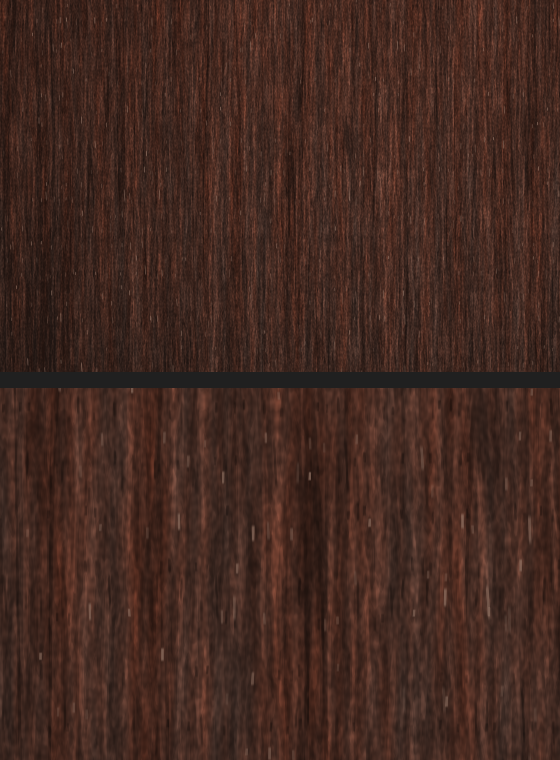
Top: the whole. Bottom: its middle third, enlarged.
Reproduce this texture procedurally as a Shadertoy shader.

```glsl
vec2 hash2(vec2 p) {
    vec3 q = fract(p.xyx * vec3(0.1031, 0.1030, 0.0973));
    q += dot(q, q.yzx + 33.33);
    return fract((q.xx + q.yz) * q.zy);
}

vec2 gradientAt(vec2 cell) {
    float angle = 6.2832 * hash2(cell).x;
    return vec2(cos(angle), sin(angle));
}

float gradientNoise(vec2 p) {
    vec2 i = floor(p), f = fract(p), e = vec2(1.0, 0.0);
    vec2 s = f * f * f * (f * (f * 6.0 - 15.0) + 10.0);
    float low = mix(dot(gradientAt(i), f), dot(gradientAt(i + e), f - e), s.x);
    float high = mix(dot(gradientAt(i + e.yx), f - e.yx), dot(gradientAt(i + 1.0), f - 1.0), s.x);
    return mix(low, high, s.y);
}

// One thin, slightly tilted dash in a random share of the cells
float dashes(vec2 p, vec2 cells, float share, float halfWidth, float soft) {
    vec2 id = floor(p * cells);
    vec2 place = hash2(id + 17.0), kind = hash2(id + 71.0);
    vec2 d = (fract(p * cells) - mix(vec2(0.3), vec2(0.7), place)) / cells;
    d.x += d.y * (kind.y - 0.5) * 0.13;
    float halfLength = mix(0.08, 0.29, place.x * kind.y) / cells.y;
    float across = 1.0 - smoothstep(halfWidth - 0.5 * soft, halfWidth + 0.5 * soft, abs(d.x));
    float along = 1.0 - smoothstep(0.6 * halfLength, halfLength + soft, abs(d.y));
    return across * along * step(kind.x, share) * mix(0.3, 1.0, place.y * place.y);
}

void mainImage(out vec4 fragColor, in vec2 fragCoord) {
    vec2 uv = fragCoord / iResolution.y;
    float soft = 1.0 / iResolution.y;

    // Nearly straight grain with a slight sway
    vec2 p = uv;
    p.x += 0.003 * gradientNoise(uv * vec2(4.0, 1.8));

    // Soft light, strongest right of centre and above the middle
    vec2 fromLight = uv - vec2(1.04, 0.68);
    float tone = 0.14 - 0.46 * dot(fromLight * fromLight, vec2(0.65, 0.7));

    // Long bands and streaks
    tone += 0.18 * gradientNoise(p * vec2(15.0, 0.5) + 3.7);
    tone += 0.28 * gradientNoise(p * vec2(47.0, 1.1) + 11.3);
    tone += 0.30 * gradientNoise(p * vec2(101.0, 2.4) + 23.1);

    // Crisp fibres and short grit
    float fibre = gradientNoise(p * vec2(150.0, 9.0) + 41.9);
    tone += 0.20 * smoothstep(0.12, 0.26, fibre) - 0.15 * smoothstep(0.10, 0.24, -fibre);
    float grit = gradientNoise(p * vec2(215.0, 40.0) + 67.3);
    tone += 0.14 * smoothstep(0.10, 0.24, grit) - 0.12 * smoothstep(0.12, 0.26, -grit);
    tone += 0.32 * gradientNoise(p * vec2(260.0, 130.0) + 29.5);

    // Long dark veins, thin and broken into patches
    float vein = abs(gradientNoise(p * vec2(34.0, 0.8) + 83.0));
    float veinPatch = smoothstep(-0.05, 0.2, gradientNoise(p * vec2(12.0, 2.4) + 57.0));
    tone -= 0.28 * (1.0 - smoothstep(0.03, 0.06, vein)) * veinPatch;

    // Dark pores, short and long
    tone -= 0.36 * dashes(p, vec2(120.0, 21.0), 0.55, 0.0011, soft);
    tone -= 0.36 * dashes(p + 2.7, vec2(95.0, 9.0), 0.6, 0.0010, soft);

    // Brown wood, shifting between red and grey
    vec3 wood = vec3(0.246, 0.150, 0.119) * exp(clamp(tone, -0.65, 0.75));
    float redness = gradientNoise(p * vec2(32.0, 1.2) + 91.0)
                  + 0.8 * gradientNoise(p * vec2(110.0, 9.0) + 5.0)
                  + 0.4 * (uv.y - 0.5);
    wood *= 1.0 + vec3(0.07, -0.11, -0.21) * redness;

    // Sparse pale flecks
    float fleck = dashes(p, vec2(75.0, 25.0), 0.16, 0.0011, soft)
                + dashes(p + 4.3, vec2(53.0, 15.0), 0.14, 0.0012, soft);
    wood = mix(wood, vec3(0.56, 0.44, 0.38), 0.75 * min(fleck, 1.0));

    fragColor = vec4(wood, 1.0);
}
```
